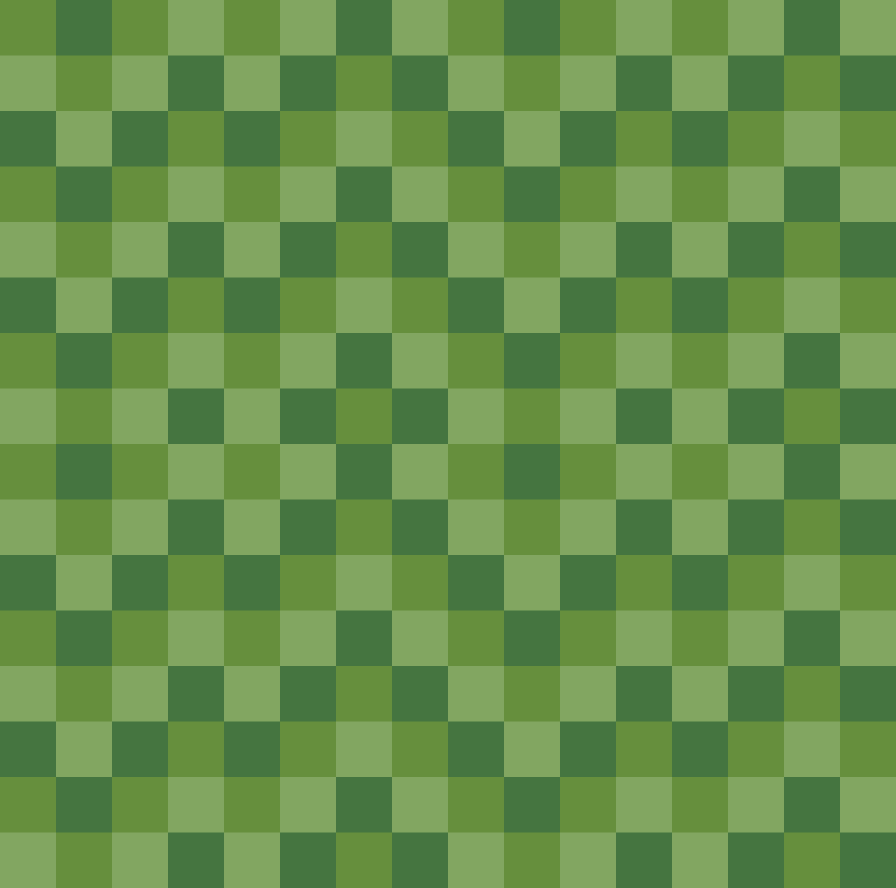
This pattern is drawn by a Shadertoy shader. Its source:

```glsl
const float CELLS = 16.0;       // squares across and down the canvas
const int BLOCK = 8;            // squares per repeat, each way
const float EDGE_PIXELS = 1.0;  // width of the smoothed edges
const vec3 MOSS = vec3(0.400, 0.560, 0.240);
const vec3 SAGE = vec3(0.510, 0.650, 0.380);
const vec3 PINE = vec3(0.270, 0.460, 0.250);

// Colour step of each column; neighbours differ by one, giving a zigzag
const int COLUMN_STEP[BLOCK] = int[BLOCK](0, 2, 0, 1, 0, 1, 2, 1);

// Flat colour of a square, wrapping every block
vec3 squareColor(ivec2 cell) {
    ivec2 local = cell & (BLOCK - 1);
    int tone = (COLUMN_STEP[local.x] + local.y) % 3;
    return tone == 0 ? MOSS : (tone == 1 ? SAGE : PINE);
}

void mainImage(out vec4 fragColor, in vec2 fragCoord) {
    vec2 uv = fragCoord / iResolution.xy;
    uv.y = 1.0 - uv.y;  // rows count down from the top

    // Nearest corner between four squares, and the blend across it
    vec2 grid = uv * CELLS - 0.5;
    ivec2 cell = ivec2(floor(grid));
    vec2 edgeWidth = EDGE_PIXELS * CELLS / iResolution.xy;
    vec2 blend = clamp((fract(grid) - 0.5) / edgeWidth + 0.5, 0.0, 1.0);

    vec3 upper = mix(squareColor(cell), squareColor(cell + ivec2(1, 0)), blend.x);
    vec3 lower = mix(squareColor(cell + ivec2(0, 1)), squareColor(cell + ivec2(1, 1)), blend.x);
    fragColor = vec4(mix(upper, lower, blend.y), 1.0);
}
```
